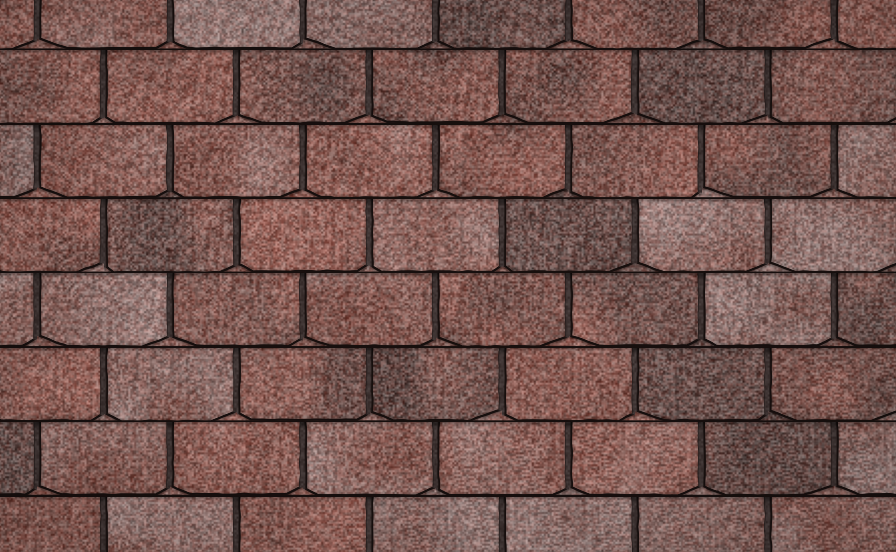
A Shadertoy shader for this texture:

```glsl
// Staggered courses of granulated red-brown roof shingles with clipped tab corners.

// Layout units: the canvas is 472 units high, measured down from its top.
const float UNITS = 472.0;
const vec2 PITCH = vec2(113.6, 63.6);
const vec2 START = vec2(32.0, 43.0);

float hash(vec2 p) {
    return fract(sin(dot(p, vec2(127.1, 311.7))) * 43758.5453);
}

float noise(vec2 p) {
    vec2 i = floor(p), f = fract(p);
    f = f * f * (3.0 - 2.0 * f);
    return mix(mix(hash(i), hash(i + vec2(1, 0)), f.x),
               mix(hash(i + vec2(0, 1)), hash(i + vec2(1, 1)), f.x), f.y);
}

// Column coordinate in a course; odd courses shift by half a tab.
float columnAt(float x, float row) {
    return (x - START.x) / PITCH.x - 0.5 * mod(row, 2.0);
}

// Blended tint of one tab, with soft patches and mineral grain.
vec3 shingleColor(vec2 p, float row) {
    vec2 id = vec2(floor(columnAt(p.x, row)), row);
    float kind = hash(id + 7.3);
    float patches = noise(p / 42.0 + 19.0 * hash(id)) - 0.5;
    vec3 brown = vec3(0.40, 0.305, 0.29);
    vec3 red = vec3(0.525, 0.355, 0.325);
    vec3 pink = vec3(0.545, 0.44, 0.425);
    vec3 col = mix(brown, red, smoothstep(0.0, 0.5, kind + 0.35 * patches));
    col = mix(col, pink, smoothstep(0.55, 1.0, kind + 0.45 * patches));
    col *= 1.0 + 0.14 * patches + 0.08 * (hash(id + 3.1) - 0.5);

    float grain = noise(p / 1.7) - 0.5 + 0.5 * (noise(p / 3.1 + 40.0) - 0.5);
    float redGrain = noise(p / 2.3 + 90.0) - 0.5;
    return col + 0.27 * grain + redGrain * vec3(0.07, -0.015, -0.025);
}

void mainImage(out vec4 fragColor, in vec2 fragCoord) {
    float aa = UNITS / iResolution.y;
    vec2 p = vec2(fragCoord.x, iResolution.y - fragCoord.y) * aa;

    // Position inside the tab of the topmost course here
    float v = (p.y - START.y) / PITCH.y;
    float row = ceil(v);
    float u = columnAt(p.x, row);
    vec2 id = vec2(floor(u), row);
    float x = (fract(u) - 0.5) * PITCH.x;
    x += 0.9 * (noise(vec2(p.y / 9.0, id.x * 5.0 + row)) - 0.5);
    float bottom = 2.4 + 1.2 * (hash(id + 5.7) - 0.5);
    bottom += 0.9 * (noise(vec2(p.x / 8.0, row * 9.0)) - 0.5);
    float above = (row - v) * PITCH.y - bottom;

    // Tab outline: straight sides, flat bottom, individually clipped corners
    float side = abs(x) - 53.6;
    float clipSize = hash(id + (x < 0.0 ? 11.0 : 23.0));
    vec2 clip = mix(vec2(5.0, 4.0), vec2(25.0, 8.5), clipSize);
    float corner = (side * clip.y - above * clip.x + clip.x * clip.y) / length(clip);
    float d = max(max(side, -above), corner);

    // The next course shows past the corners, shaded by the edge above it
    vec3 gapDark = vec3(0.085, 0.055, 0.05);
    vec3 under = shingleColor(p, row + 1.0);
    under *= mix(0.65, 1.0, smoothstep(1.5, 5.0, d));
    under = mix(gapDark, under, smoothstep(1.8 - 0.5 * aa, 1.8 + 0.7 * aa, d));
    under = mix(gapDark, under, smoothstep(-0.8, 0.4, above + bottom - 1.8));

    // Slot between neighbouring tabs, blackest along its right wall
    float across = side * (x < 0.0 ? -1.0 : 1.0);
    vec3 slot = vec3(0.235, 0.195, 0.19) + 0.10 * (noise(p / 1.9) - 0.5);
    slot = mix(slot, gapDark, smoothstep(-2.6, -0.8, across) * step(x, 0.0));
    slot = mix(slot, gapDark, 0.6 * (1.0 - smoothstep(0.0, 1.5, side)) * step(0.0, x));
    slot *= mix(0.6, 1.0, smoothstep(0.0, 7.0, v * PITCH.y - (row - 1.0) * PITCH.y));
    float inSlot = smoothstep(-aa, aa, side + 0.5)
                 * smoothstep(-aa, aa, above - clip.y + 1.0);
    vec3 beneath = mix(under, slot, inSlot);

    // Tab surface with a faint worn rim and contact shade from the course above
    vec3 tab = shingleColor(p, row);
    tab *= 1.0 - 0.12 * smoothstep(-3.0, 0.0, d);
    float fromTop = PITCH.y - (row - v) * PITCH.y;
    tab *= mix(0.72, 1.0, smoothstep(0.0, 3.5, fromTop));
    vec3 col = mix(tab, beneath, smoothstep(-0.5 * aa, 0.5 * aa, d));

    // Light falls off gently towards the canvas corners
    vec2 c = fragCoord / iResolution.xy - 0.5;
    col *= 1.06 - 0.32 * dot(c, c);
    fragColor = vec4(clamp(col, 0.0, 1.0), 1.0);
}
```
